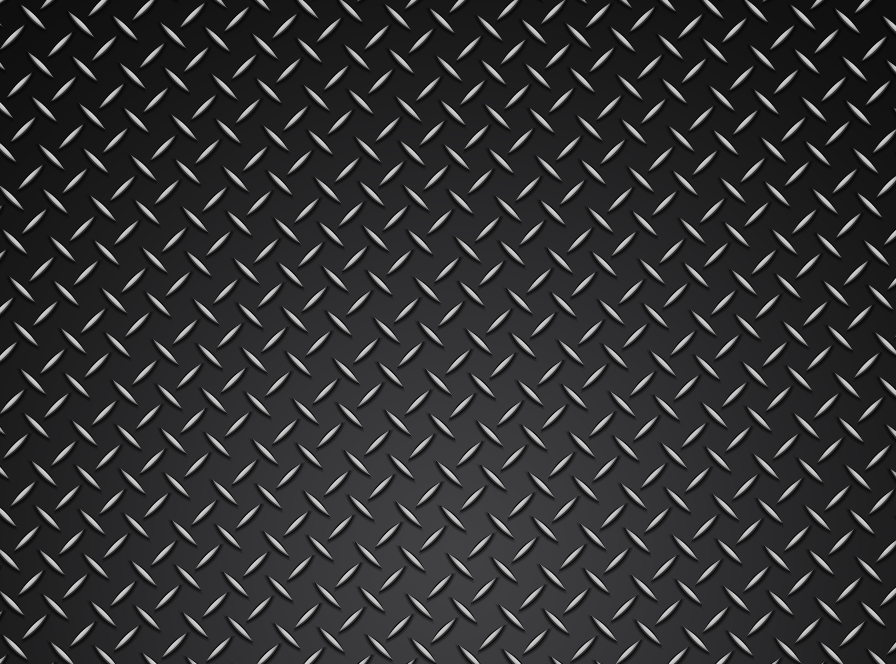
A Shadertoy shader for this texture:

```glsl
// Dark diamond plate: a diagonal checkerboard of raised, crossed steel ribs.

// Signed distance to a lens with half length len and half width wid.
float lens(vec2 q, float len, float wid) {
    float x = q.x / len;
    float slope = 2.0 * wid * x / len;
    return (abs(q.y) - wid * (1.0 - x * x)) / sqrt(1.0 + slope * slope);
}

// Coverage of a shape from its distance, over one pixel.
float cover(float dist, float px) {
    return 1.0 - smoothstep(-0.6 * px, 0.6 * px, dist);
}

void mainImage(out vec4 fragColor, in vec2 fragCoord) {
    // Layout space: 572 units high, y pointing down.
    float px = 572.0 / iResolution.y;
    vec2 p = fragCoord * px;
    p.y = 572.0 - p.y;

    // Plate lit from low centre, falling off to the corners.
    float glow = length((p - vec2(390.0, 475.0)) * vec2(1.05, 1.0)) / 620.0;
    float shade = mix(0.27, 0.055, smoothstep(-0.15, 1.1, glow));
    vec3 color = shade * vec3(0.99, 0.99, 1.03);

    // Diagonal axes: x runs down-right, y runs up-right.
    vec2 diag = vec2(p.x + p.y, p.x - p.y);
    vec2 cell = floor((diag - vec2(485.0, 83.0)) / vec2(44.4, 34.9) + 0.5);

    for (int j = -1; j <= 1; j++) {
        for (int i = -1; i <= 1; i++) {
            vec2 id = cell + vec2(i, j);

            // Odd rows sit slightly late; one seam shifts the upper-left half.
            vec2 centre = vec2(481.9, 83.0) + id * vec2(44.4, 34.9);
            centre.x += 3.0 * mod(id.x, 2.0) + 5.6 * step(id.x, 0.5);
            vec2 q = (diag - centre) * 0.7071;

            // Alternate ribs turn a quarter; q.y always points upward.
            if (mod(id.x + id.y, 2.0) > 0.5) q = vec2(q.y, -q.x);

            // Soft shadow, black rim, dark face, then the bright upper face.
            float shadow = lens(q + vec2(0.0, 1.3), 16.5, 3.6);
            color *= 1.0 - 0.45 * (1.0 - smoothstep(-1.0, 1.8, shadow));
            color = mix(color, vec3(0.03), cover(lens(q, 16.3, 3.5), px));
            color = mix(color, vec3(0.19), cover(lens(q, 14.8, 2.5), px));
            float shine = mix(0.78, 0.55, smoothstep(3.0, 15.0, abs(q.x)));
            shine -= 0.06 * (0.9 - q.y);
            color = mix(color, vec3(shine), cover(lens(q - vec2(0.0, 0.7), 14.8, 1.75), px));
        }
    }
    fragColor = vec4(color, 1.0);
}
```
